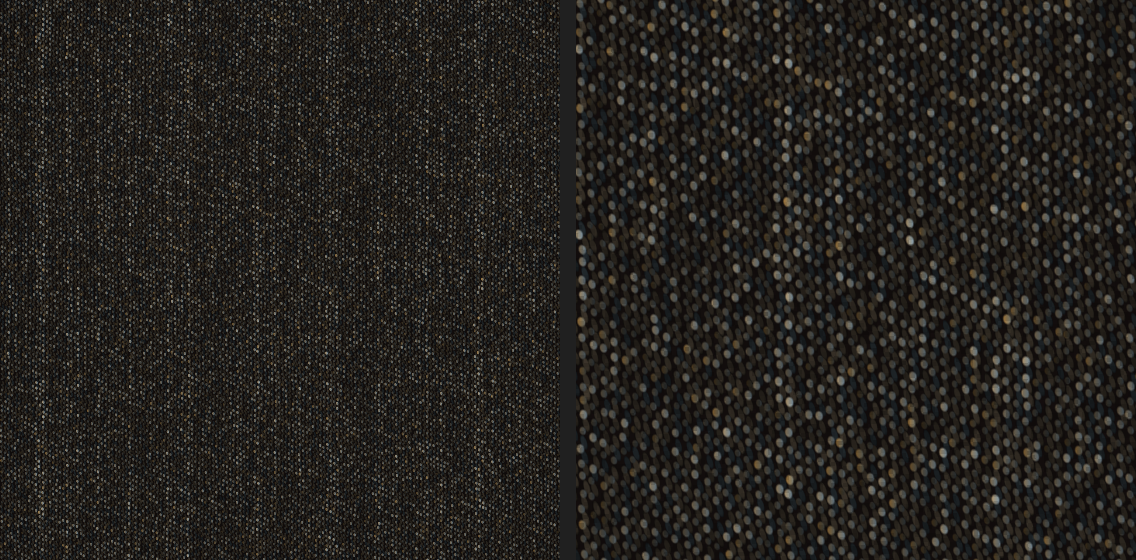
Left, the full canvas; right, a detail of the centre.
Reproduce this texture procedurally as a Shadertoy shader.

```glsl
// Dark charcoal denim: a twill grid of slanted warp strokes and pale weft dots.
// Each thread crossing is a jittered cell found by a neighbour loop, while
// layered sines and per-thread hashes make the vertical slubs and soft shading.

float hash(vec2 cell) {
    vec3 q = fract(vec3(cell.xyx) * vec3(0.1031, 0.1030, 0.0973));
    q += dot(q, q.yzx + 33.33);
    return fract((q.x + q.y) * q.z);
}

// Slow waves along a thread, different for every thread, about -1 to 1
float waves(float along, float thread) {
    float phase = 6.283 * hash(vec2(thread, 71.0));
    return 0.4 * sin(along * 11.0 + phase)
         + 0.3 * sin(along * 29.0 + phase * 3.0)
         + 0.3 * sin(along * 73.0 + phase * 7.0);
}

// Soft filled ellipse, leaning by the given shear
float ellipse(vec2 d, vec2 radius, float shear, float soft) {
    d.x += d.y * shear;
    return 1.0 - smoothstep(1.0 - soft, 1.0 + soft, length(d / radius));
}

// Uneven brightness of one vertical yarn
float yarnStrength(float column, float y) {
    float thick = pow(hash(vec2(column, 5.0)), 5.0);
    return 0.91 + 0.42 * thick + 0.09 * waves(y, column);
}

void mainImage(out vec4 fragColor, in vec2 fragCoord) {
    vec2 uv = fragCoord / iResolution.xy;

    // Threads wander a little
    vec2 cloth = uv;
    cloth.x += 0.0010 * sin(uv.y * 9.0 + uv.x * 5.0) + 0.0004 * sin(uv.y * 37.0);
    cloth.y += 0.0015 * sin(uv.x * 9.0) + 0.0006 * sin(uv.x * 41.0 + uv.y * 7.0);
    vec2 grid = cloth * vec2(162.0, 110.0);

    vec3 color = vec3(0.066, 0.048, 0.045);
    vec3 dots = vec3(0.0);
    float dotCover = 0.0;

    for (int i = -1; i <= 1; i++) {
        float column = floor(grid.x) + float(i);
        float twill = column * 0.36;
        float yarn = yarnStrength(column, uv.y);
        for (int j = -1; j <= 1; j++) {
            float row = floor(grid.y + twill) + float(j);
            vec2 cell = vec2(column, row);
            float pick = hash(cell + 17.0);
            float glow = hash(cell + 43.0);
            vec2 jitter = vec2(hash(cell + 3.0), hash(cell + 9.0)) - 0.5;
            vec2 d = grid - vec2(column + 0.5, row + 0.5 - twill) - 0.3 * jitter;

            // Dark warp stroke between the dots
            float stroke = ellipse(d - vec2(0.32, 0.42), vec2(0.31, 0.48), 0.4, 0.4);
            vec3 warpTint = pick < 0.28 ? vec3(0.132, 0.158, 0.172) : vec3(0.158, 0.138, 0.112);
            color = max(color, warpTint * stroke * (0.68 + 0.5 * pick) * mix(1.0, yarn, 0.5));

            // Pale weft dot with a warm left rim and a cool right rim
            float size = 0.24 + 0.05 * yarn + 0.08 * (glow - 0.5);
            float cover = ellipse(d, vec2(size * 1.08, size * 0.92), 0.18, 0.32);
            vec3 weftTint = pick > 0.88 ? vec3(0.32, 0.275, 0.195) : vec3(0.325, 0.322, 0.295);
            weftTint += clamp(d.x, -0.3, 0.3) * vec3(-0.16, 0.0, 0.18);
            vec3 weft = weftTint * (0.54 + 0.82 * glow * glow) * yarn;
            if (cover > dotCover) {
                dotCover = cover;
                dots = weft;
            }
        }
    }
    color = mix(color, dots, dotCover);

    // Faint horizontal slubs and fine fibre grain
    float weftRow = floor(grid.y);
    float slub = pow(hash(vec2(weftRow, 91.0)), 6.0) * max(waves(uv.x, weftRow), 0.0);
    float fibre = hash(floor(cloth * 400.0)) - 0.5;
    color *= 1.0 + 0.2 * slub + 0.25 * fibre;

    // Broad worn patches and darker borders
    float worn = sin(uv.x * 7.0 + sin(uv.y * 4.0)) + sin(uv.y * 6.0 + uv.x * 9.0 + 1.0);
    vec2 fromCentre = uv - vec2(0.55, 0.52);
    color *= 1.0 + 0.02 * worn - 0.2 * dot(fromCentre, fromCentre);

    fragColor = vec4(clamp(color, 0.0, 1.0), 1.0);
}
```
